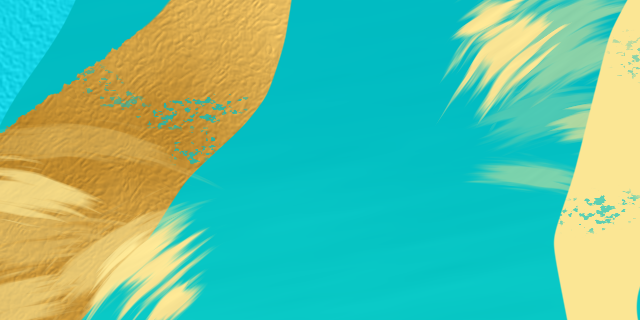
Reproduce this background procedurally as a WebGL 1 fragment shader.

```glsl
precision highp float;
// Abstract painted background: teal wash, gold foil band, cream shape and dry-brush strokes.
uniform vec2 u_resolution;

const vec3 TEAL_TOP = vec3(0.005, 0.735, 0.76);
const vec3 TEAL_LOW = vec3(0.03, 0.78, 0.77);
const vec3 CYAN = vec3(0.08, 0.83, 0.90);
const vec3 CREAM = vec3(0.985, 0.90, 0.58);
const vec3 GOLD_DARK = vec3(0.73, 0.52, 0.16);
const vec3 GOLD_LIGHT = vec3(0.90, 0.73, 0.37);
const float FOIL_SCALE = 72.0;
const float FOIL_RELIEF = 0.24;
const float BEND_SOFTNESS = 0.0012;
const vec2 STREAK_SCALE = vec2(4.5, 55.0);
const float STREAK_BREAKUP = 1.5;

float hash(vec2 p) {
  return fract(sin(dot(p, vec2(127.1, 311.7))) * 43758.545);
}

float noise(vec2 p) {
  vec2 i = floor(p), f = fract(p);
  f = f * f * (3.0 - 2.0 * f);
  return mix(mix(hash(i), hash(i + vec2(1.0, 0.0)), f.x),
             mix(hash(i + vec2(0.0, 1.0)), hash(i + 1.0), f.x), f.y);
}

float fbm(vec2 p) {
  float sum = 0.0, amp = 0.57;
  for (int i = 0; i < 3; i++) {
    sum += amp * noise(p);
    p = p * 2.03 + 17.3;
    amp *= 0.5;
  }
  return sum;
}

vec2 rotate(vec2 p, float a) {
  return vec2(cos(a) * p.x + sin(a) * p.y, cos(a) * p.y - sin(a) * p.x);
}

// Smooth ramp, used to bend an outline at a chosen height
float bend(float d) {
  return 0.5 * (d + sqrt(d * d + BEND_SOFTNESS));
}

// Coverage of a ragged elliptical stroke with bristle streaks
float brush(vec2 p, vec2 center, vec2 radius, float angle) {
  vec2 q = rotate(p - center, angle);
  q.y += 0.5 * q.x * q.x + 0.012 * (noise(q * 9.0 + center * 31.0) - 0.5);
  float streak = fbm(q * STREAK_SCALE + center * 23.0) - 0.5;
  float body = 1.0 - length(q / radius);
  return smoothstep(-0.05, 0.60, body + STREAK_BREAKUP * streak);
}

// Worn flecks gathered inside an ellipse
float flecks(vec2 p, vec2 center, vec2 radius, float angle) {
  float body = 1.0 - length(rotate(p - center, angle) / radius);
  float grain = fbm(p * vec2(60.0, 85.0));
  return smoothstep(0.64, 0.74, grain + 0.16 * min(body, 0.6)) * smoothstep(-0.3, 0.2, body);
}

// Leathery height field with thin creases
float foilHeight(vec2 p) {
  vec2 q = p + 0.025 * vec2(noise(p * 11.0), noise(p * 11.0 + 40.0));
  float crease = abs(2.0 * noise(rotate(q, 0.7) * vec2(0.6, 1.0) * FOIL_SCALE) - 1.0);
  return 0.6 * crease + 0.4 * noise(q * FOIL_SCALE * 1.7);
}

// Outlines: x position of each edge at height y
float goldRight(float y) {
  return 0.255 + 0.84 * y - 0.23 * bend(y - 0.25) + 0.50 * bend(y - 0.44)
    - 0.33 * bend(y - 0.61) - 0.47 * bend(y - 0.70) - 0.16 * bend(y - 0.87);
}

float goldLeft(float y) {
  return 1.37 * (y - 0.583) - 0.60 * bend(y - 0.94);
}

float creamLeft(float y) {
  return 1.772 - 0.20 * y + 0.55 * bend(y - 0.25) - 0.10 * bend(y - 0.45)
    + 0.30 * bend(y - 0.90);
}

void main() {
  vec2 p = gl_FragCoord.xy / u_resolution.y;
  float aa = 1.0 / u_resolution.y;

  // Teal wash with faint sweeping streaks
  vec3 col = mix(TEAL_LOW, TEAL_TOP, smoothstep(0.0, 0.9, p.y));
  float wash = fbm(rotate(p, 0.2) * vec2(2.0, 17.0)) - 0.5;
  col += wash * vec3(0.03, 0.04, 0.035) * (1.0 - 0.85 * p.y);

  // Grainy cyan corner
  float cyanEdge = 0.56 * (p.y - 0.59) - 0.012 * sin(p.y * 12.0);
  float grain = noise(p * 95.0) - noise(p * 95.0 + 0.5);
  col = mix(col, CYAN + 0.10 * grain, smoothstep(aa, -aa, p.x - cyanEdge));

  // Gold foil: broad sheen, embossed creases, worn left edge
  float sheen = 0.30 + 0.55 * smoothstep(0.40, 0.90, p.x)
    + 0.25 * smoothstep(0.60, 1.0, p.y) - 0.25 * smoothstep(0.35, 0.0, abs(p.y - 0.56))
    + 0.45 * (fbm(p * 5.0) - 0.5);
  float relief = foilHeight(p) - foilHeight(p + vec2(-0.004, 0.005));
  vec3 gold = mix(GOLD_DARK, GOLD_LIGHT, clamp(sheen, 0.0, 1.0));
  gold *= 1.0 + FOIL_RELIEF * relief;
  float worn = 0.05 * (fbm(p * 60.0) - 0.5) * smoothstep(0.95, 0.8, p.y);
  float band = smoothstep(-2.0 * aa, 2.0 * aa, p.x - goldLeft(p.y) + worn)
    * smoothstep(aa, -aa, p.x - goldRight(p.y));
  float chips = max(flecks(p, vec2(0.61, 0.655), vec2(0.17, 0.05), 0.15),
    flecks(p, vec2(0.61, 0.54), vec2(0.08, 0.05), 0.4));
  chips = max(chips, 0.7 * flecks(p, vec2(0.32, 0.73), vec2(0.18, 0.05), -0.6));
  col = mix(col, gold, band * (1.0 - 0.75 * chips));

  // Lower left strokes: thin glazes and thick paint
  float glaze = 0.28 * brush(p, vec2(0.23, 0.56), vec2(0.36, 0.06), -0.05);
  glaze = max(glaze, 0.38 * brush(p, vec2(0.08, 0.27), vec2(0.32, 0.11), 0.15));
  glaze = max(glaze, 0.60 * brush(p, vec2(0.33, 0.19), vec2(0.26, 0.11), 0.65));
  glaze = max(glaze, 0.60 * brush(p, vec2(0.04, 0.06), vec2(0.20, 0.09), 0.3));
  float paint = 0.82 * brush(p, vec2(0.05, 0.40), vec2(0.26, 0.10), -0.14);
  paint = max(paint, brush(p, vec2(0.45, 0.16), vec2(0.20, 0.12), 0.75));
  paint = max(paint, brush(p, vec2(0.53, 0.06), vec2(0.11, 0.055), 0.8));

  // Upper right strokes, fading down the side
  glaze = max(glaze, 0.55 * brush(p, vec2(1.74, 0.87), vec2(0.25, 0.20), 0.5));
  glaze = max(glaze, 0.30 * brush(p, vec2(1.69, 0.66), vec2(0.20, 0.11), 0.25));
  glaze = max(glaze, 0.48 * brush(p, vec2(1.68, 0.445), vec2(0.20, 0.06), -0.15));
  paint = max(paint, 0.70 * brush(p, vec2(1.82, 0.62), vec2(0.10, 0.07), 0.15));
  paint = max(paint, brush(p, vec2(1.60, 0.85), vec2(0.22, 0.13), 0.75));
  paint = max(paint, brush(p, vec2(1.53, 0.95), vec2(0.12, 0.07), 0.5));
  float bristle = 0.96 + 0.07 * fbm(rotate(p, 0.6) * vec2(8.0, 60.0));
  col = mix(col, CREAM * bristle, max(glaze, paint));

  // Solid cream shape on the right with worn patches
  float cream = smoothstep(-aa, aa, p.x - creamLeft(p.y));
  cream *= smoothstep(-aa, aa, (length((p - vec2(2.06, 0.04)) / vec2(0.07, 0.12)) - 1.0) * 0.07);
  float patches = flecks(p, vec2(1.87, 0.34), vec2(0.13, 0.06), 0.2);
  patches = max(patches, 0.7 * flecks(p, vec2(1.97, 0.82), vec2(0.06, 0.08), 0.5));
  col = mix(col, CREAM, cream * (1.0 - 0.65 * patches));

  gl_FragColor = vec4(clamp(col, 0.0, 1.0), 1.0);
}
```
